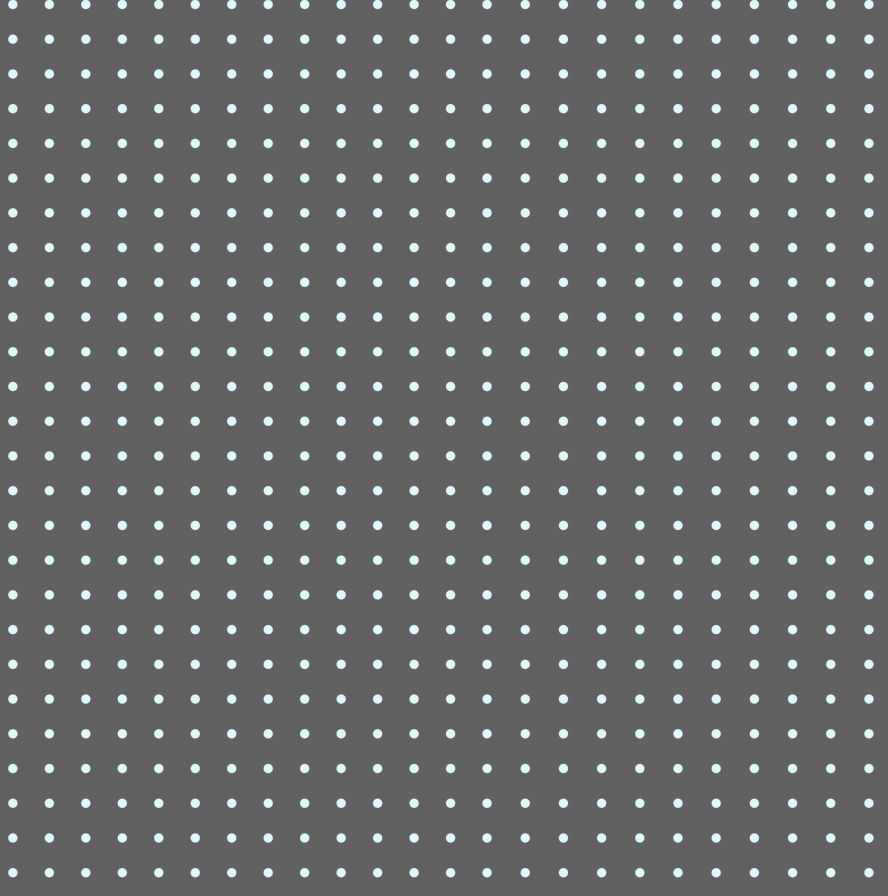
This pattern is drawn by a Shadertoy shader. Its source:

```glsl
// Lengths are fractions of the canvas height
const vec3 GROUND_COLOR = vec3(0.38);
const vec3 DOT_COLOR = vec3(0.875, 0.975, 0.985);
const float DOT_RADIUS = 0.00518;
const float ROW_PITCH = 0.03876;
const float FIRST_ROW = 0.0260;
const float SEAM_X = 0.5436;       // column where the spacing widens
const float LEFT_PITCH = 0.04071;
const float RIGHT_PITCH = 0.04262;
const float EDGE_PIXELS = 0.75;    // half width of the smoothed edge

// Signed offset from the nearest multiple of the pitch
float nearestOffset(float position, float pitch) {
    return position - pitch * round(position / pitch);
}

// Distance to the nearest dot edge, negative inside
float dotGridDistance(vec2 p) {
    float fromSeam = p.x - SEAM_X;
    float columnPitch = fromSeam < 0.0 ? LEFT_PITCH : RIGHT_PITCH;
    vec2 offset = vec2(nearestOffset(fromSeam, columnPitch),
                       nearestOffset(p.y - FIRST_ROW, ROW_PITCH));
    return length(offset) - DOT_RADIUS;
}

void mainImage(out vec4 fragColor, in vec2 fragCoord) {
    vec2 p = fragCoord / iResolution.y;
    float edge = EDGE_PIXELS / iResolution.y;
    float coverage = 1.0 - smoothstep(-edge, edge, dotGridDistance(p));
    fragColor = vec4(mix(GROUND_COLOR, DOT_COLOR, coverage), 1.0);
}
```
